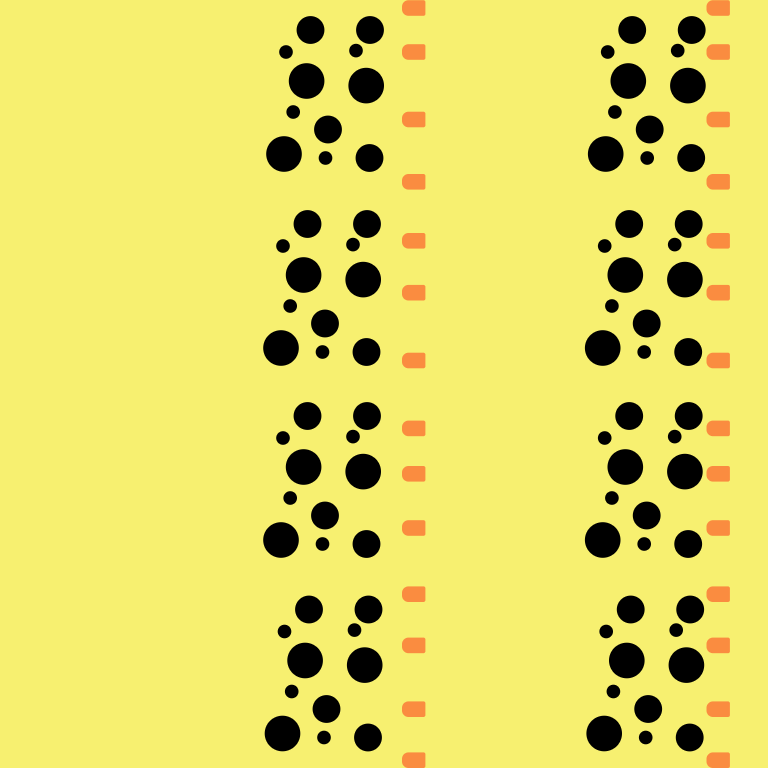
Reproduce this pattern procedurally as a Shadertoy shader.

```glsl
// Dot cluster: offset right, offset down, radius (canvas is 768 units wide)
const vec3 DOTS[11] = vec3[11](
    vec3(26.5, 0.0, 13.9), vec3(86.0, 0.0, 13.9), vec3(2.0, 22.0, 6.8),
    vec3(72.0, 20.6, 6.8), vec3(22.6, 51.0, 17.8), vec3(82.2, 55.6, 17.8),
    vec3(9.2, 82.0, 6.8), vec3(44.0, 99.5, 13.9), vec3(0.0, 124.0, 17.8),
    vec3(41.5, 128.0, 6.8), vec3(85.5, 128.0, 13.9));

// Slightly uneven cluster origins, one per row
const vec2 ROWS[4] = vec2[4](
    vec2(284.0, 30.0), vec2(281.0, 224.0), vec2(281.0, 416.0), vec2(282.5, 609.5));

// Irregular tab heights
const float TABS[14] = float[14](
    8.0, 52.0, 119.5, 181.8, 240.8, 292.7, 360.5,
    428.4, 473.8, 528.0, 594.2, 645.4, 709.2, 760.2);

float clusterDistance(vec2 p) {
    float d = 1e4;
    for (int i = 0; i < DOTS.length(); i++)
        d = min(d, length(p - DOTS[i].xy) - DOTS[i].z);
    return d;
}

// Box with a soft left end and a tight right end
float tabDistance(vec2 p) {
    float radius = p.x < 0.0 ? 6.5 : 2.0;
    vec2 q = abs(p) - vec2(11.7, 7.8) + radius;
    return length(max(q, 0.0)) + min(max(q.x, q.y), 0.0) - radius;
}

float coverage(float d, float pixel) {
    return clamp(0.5 - d / pixel, 0.0, 1.0);
}

void mainImage(out vec4 fragColor, in vec2 fragCoord) {
    vec2 p = fragCoord / iResolution.xy * 768.0;
    p.y = 768.0 - p.y;
    float pixel = 768.0 / min(iResolution.x, iResolution.y);

    float dots = 1e4;
    float tabs = 1e4;
    for (int column = 0; column < 2; column++) {
        float c = float(column);
        for (int row = 0; row < ROWS.length(); row++)
            dots = min(dots, clusterDistance(p - ROWS[row] - vec2(321.7 * c, 0.0)));
        for (int i = 0; i < TABS.length(); i++)
            tabs = min(tabs, tabDistance(p - vec2(413.7 + 304.5 * c, TABS[i])));
    }

    // Layers: ground, tabs, dots
    vec3 color = vec3(0.97, 0.94, 0.44);
    color = mix(color, vec3(0.98, 0.55, 0.25), coverage(tabs, pixel));
    color = mix(color, vec3(0.0), coverage(dots, pixel));
    fragColor = vec4(color, 1.0);
}
```
